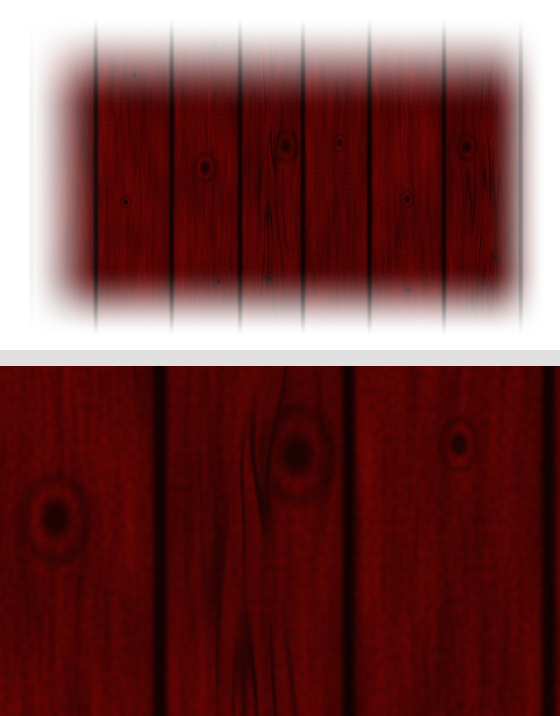
Top, the full canvas; bottom, a detail of the centre.
Give the GLSL for this texture, as a Shadertoy shader.

```glsl
// Dark red wooden planks with grain, cracks and knots, fading softly to a white border.

float hash(vec2 p) {
    return fract(sin(dot(p, vec2(127.1, 311.7))) * 43758.55);
}

// Gradient noise that wraps after "period" cells
float corner(vec2 cell, vec2 offset, vec2 period) {
    float angle = 6.2832 * hash(mod(cell, period));
    return dot(vec2(cos(angle), sin(angle)), offset);
}

float noise(vec2 uv, vec2 period) {
    vec2 p = uv * period, i = floor(p), f = p - i;
    vec2 w = f * f * f * (f * (f * 6.0 - 15.0) + 10.0);
    vec2 e = vec2(1, 0);
    return mix(mix(corner(i, f, period), corner(i + e, f - e, period), w.x),
               mix(corner(i + e.yx, f - e.yx, period), corner(i + 1.0, f - 1.0, period), w.x), w.y);
}

// Slightly uneven joints, eight per width
float joint(float i) {
    return i + 0.09 * sin(1.2 * mod(i, 8.0));
}

void mainImage(out vec4 fragColor, in vec2 fragCoord) {
    vec2 uv = fragCoord / iResolution.xy;
    float aspect = iResolution.x / iResolution.y;

    // Plank index, its two joints and the place across it
    float x = fract(uv.x - 0.171) * 8.0;
    float id = floor(x);
    id += step(joint(id + 1.0), x) - (1.0 - step(joint(id), x));
    float left = joint(id), right = joint(id + 1.0);
    float across = (x - left) / (right - left);

    // Scattered knots that push the grain aside
    float knot = 0.0, bend = 0.0;
    for (float k = 0.0; k < 3.0; k++) {
        vec2 seed = vec2(id + 3.0, k + 11.0);
        float present = step(0.35, hash(seed));
        float radius = mix(0.006, 0.017, pow(hash(seed + 20.0), 2.0));
        vec2 center = vec2(mix(0.25, 0.75, hash(seed + 40.0)),
                           (k + mix(0.2, 0.8, hash(seed + 60.0))) / 3.0);
        vec2 d = vec2((across - center.x) * (right - left) / 8.0 * aspect,
                      fract(uv.y - center.y + 0.5) - 0.5);
        float e = length(d * vec2(1.0, 0.75)) / radius;
        float ring = 0.35 * exp(-pow((e - 2.0) * 2.5, 2.0));
        knot = max(knot, present * (0.8 * (1.0 - smoothstep(0.4, 1.4, e)) + ring));
        bend -= present * 0.45 * d.x / aspect * exp(-0.12 * e * e);
    }

    // Long wood fibres, fine speckle and broad stains
    vec2 q = vec2(uv.x + bend, uv.y + hash(vec2(id, 5.0)));
    q.x += 0.004 * noise(q, vec2(16, 5));
    float fibre = noise(q, vec2(96, 4)) + 0.8 * noise(q, vec2(210, 11));
    float speckle = noise(uv, vec2(240, 130));
    float stain = noise(q, vec2(14, 4)) + 0.5 * noise(q, vec2(40, 9));

    // Thin cracks, strongest in the middle of the most weathered planks
    float weathered = 0.5 + 0.5 * sin(id * 2.1 + 3.6);
    float zone = mix(0.18, 0.9, weathered * weathered) * exp(-pow((across - 0.5) / 0.27, 2.0));
    float crack = 1.0 - smoothstep(0.015, 0.13, abs(noise(q, vec2(72, 3))));
    crack *= zone * smoothstep(-0.35, 0.25, noise(q + 0.37, vec2(40, 6)));

    float tone = 0.88 + 0.2 * fibre + 0.17 * speckle + 0.24 * stain;
    tone *= 1.0 - 0.1 * weathered;
    vec3 wood = vec3(0.385, 0.016, 0.014) * max(tone, 0.25);
    wood = mix(wood, vec3(0.07, 0.01, 0.012), clamp(max(0.8 * crack, knot), 0.0, 0.9));

    // Dark joints, soft shade beside them and a lit left edge
    float gap = min(x - left, right - x) / 8.0;
    float seam = 1.0 - smoothstep(0.001, 0.0065, gap);
    wood *= 1.0 - 0.3 * exp(-gap / 0.009);
    wood *= 1.0 + 0.14 * exp(-pow((across - 0.1) / 0.05, 2.0));
    wood = mix(wood, vec3(0.05, 0.008, 0.01), 0.85 * seam);

    // Uneven fade to white on all four sides
    float fade = smoothstep(0.045, 0.19, uv.x) * smoothstep(0.025, 0.13, 1.0 - uv.x)
               * smoothstep(0.04, 0.24, uv.y) * smoothstep(0.05, 0.32, 1.0 - uv.y);
    fade = pow(fade, 1.0 - 0.3 * seam);
    fragColor = vec4(mix(vec3(1), wood, fade), 1.0);
}
```
